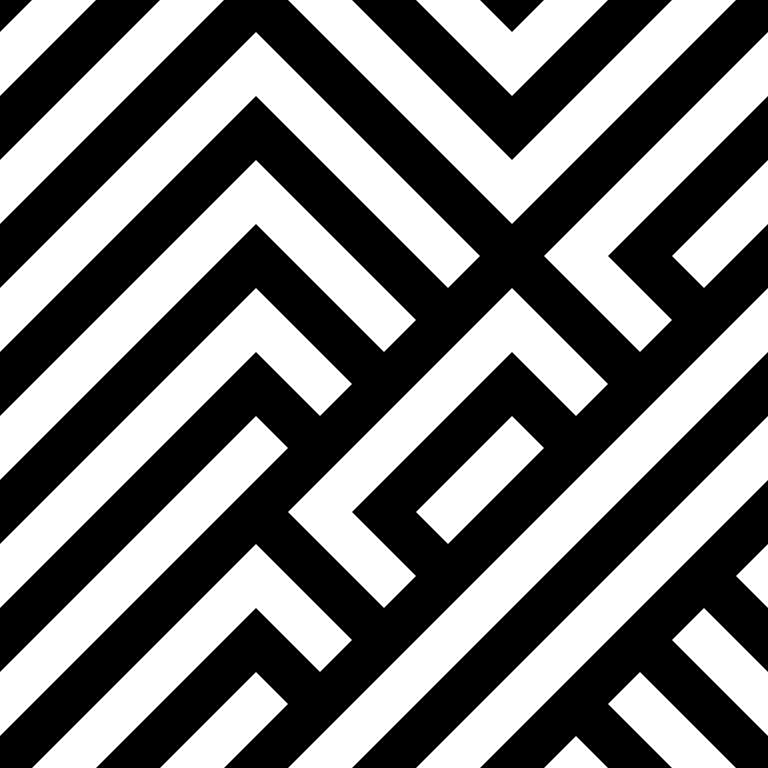
Reproduce this pattern procedurally as a Shadertoy shader.

```glsl
const int TILES = 3;               // tiles across and down
const float STRIPE_PERIOD = 0.5;   // in tile widths, along a tile side
const float WHITE_SHARE = 0.5;     // white part of each period
const vec3 INK = vec3(0.0);
const vec3 PAPER = vec3(1.0);

// Stripe directions in the halves above and below the rising diagonal
const int RISING = 0;
const int FALLING = 1;
const int FALLING_OVER_RISING = 2;
const int RISING_OVER_FALLING = 3;

// Tile kinds, row by row from the bottom
const int LAYOUT[9] = int[9](
    RISING, FALLING_OVER_RISING, RISING_OVER_FALLING,
    RISING, FALLING_OVER_RISING, FALLING_OVER_RISING,
    RISING, FALLING, RISING);

// Signed distance to the white stripes, negative inside, along a tile side
float stripes(float x) {
    float phase = abs(fract(x / STRIPE_PERIOD) - 0.5);
    return (phase - 0.5 * WHITE_SHARE) * STRIPE_PERIOD;
}

float tileDistance(vec2 q, int kind) {
    float across = q.x - q.y;      // zero on the rising diagonal
    bool above = across < 0.0;
    bool falling = kind == FALLING
        || (kind == FALLING_OVER_RISING && above)
        || (kind == RISING_OVER_FALLING && !above);
    float d = stripes(falling ? q.x + q.y : across);

    // Dark seam where perpendicular stripes end at the diagonal
    if (falling && kind != FALLING) {
        float seamHalf = 0.5 * (1.0 - WHITE_SHARE) * STRIPE_PERIOD;
        d = max(d, seamHalf - abs(across));
    }
    return d * inversesqrt(2.0);
}

void mainImage(out vec4 fragColor, in vec2 fragCoord) {
    float scale = float(TILES) / iResolution.y;
    vec2 p = fragCoord * scale;
    ivec2 cell = ivec2(floor(p)) % TILES;
    float d = tileDistance(fract(p), LAYOUT[cell.y * TILES + cell.x]);

    // One-pixel edge smoothing
    float white = clamp(0.5 - d / scale, 0.0, 1.0);
    fragColor = vec4(mix(INK, PAPER, white), 1.0);
}
```
